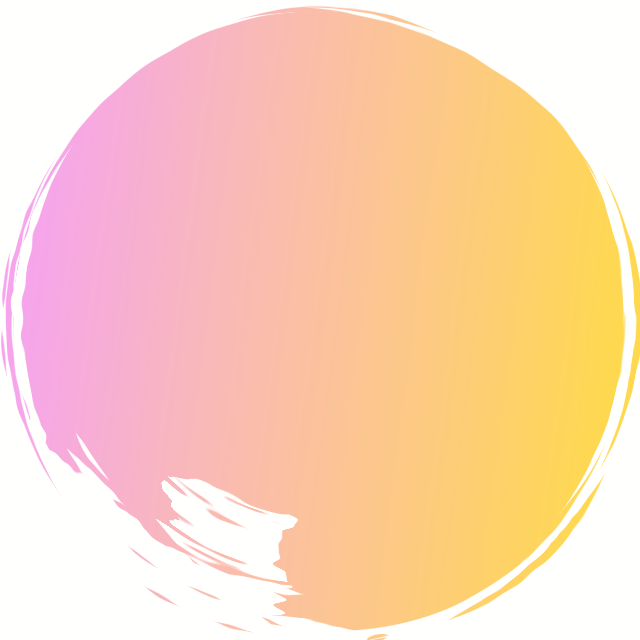
Reproduce this background procedurally as a WebGL 1 fragment shader.

```glsl
precision highp float;
uniform vec2 u_resolution;

const vec3 PAPER = vec3(1.0, 0.999, 0.998);
const vec3 VIOLET = vec3(0.965, 0.645, 0.925);
const vec3 ROSE = vec3(0.975, 0.725, 0.720);
const vec3 PEACH = vec3(0.990, 0.785, 0.535);
const vec3 GOLD = vec3(0.998, 0.850, 0.310);
const vec2 CENTER = vec2(0.5026, 0.5013);
const float RADIUS = 0.482;
const float GRADIENT_TILT = 0.13;
const float EDGE_WOBBLE = 0.003;
const float BITE_RADIUS = 0.428;
const float BITE_END = 261.5;

float hash(vec2 p) {
  return fract(sin(dot(p, vec2(127.1, 311.7))) * 4375.85);
}

float noise(vec2 p) {
  vec2 i = floor(p), f = fract(p);
  f = f * f * (3.0 - 2.0 * f);
  return mix(mix(hash(i), hash(i + vec2(1.0, 0.0)), f.x),
             mix(hash(i + vec2(0.0, 1.0)), hash(i + vec2(1.0, 1.0)), f.x), f.y);
}

float wrapDegrees(float a) {
  return mod(a + 180.0, 360.0) - 180.0;
}

float bump(float angle, float mid, float span) {
  float s = wrapDegrees(angle - mid) / span;
  float b = max(0.0, 1.0 - s * s);
  return b * b;
}

// Tapered ragged arc, positive inside; polar holds radius and degrees
float stroke(vec2 polar, float mid, float span, float r0, float r1, float halfWidth) {
  float offset = wrapDegrees(polar.y - mid);
  float s = offset / span;
  float rough = 0.55 + 0.9 * noise(vec2((offset + mid) * 0.3, polar.x * 130.0));
  float r = mix(r0, r1, 0.5 + 0.5 * s);
  return halfWidth * (1.0 - s * s) * rough - abs(polar.x - r);
}

// Disc, with loose bristle marks around its rim
float paintShape(vec2 p, vec2 polar) {
  float a = polar.y;
  float edge = RADIUS + EDGE_WOBBLE * (noise(p * 22.0) - 0.5);
  edge += 0.011 * bump(a, 300.0, 48.0) - 0.009 * bump(a, 62.0, 28.0);
  float d = edge - polar.x;
  d = max(d, stroke(polar, 87.0, 18.0, 0.482, 0.486, 0.004));
  return d;
}

float rimMarks(vec2 polar) {
  float d = stroke(polar, 181.0, 31.0, 0.486, 0.492, 0.005);
  d = max(d, stroke(polar, 173.0, 5.0, 0.498, 0.498, 0.003));
  d = max(d, stroke(polar, 186.0, 4.0, 0.500, 0.500, 0.003));
  d = max(d, stroke(polar, -1.0, 27.0, 0.494, 0.495, 0.005));
  d = max(d, stroke(polar, -48.0, 19.0, 0.510, 0.504, 0.008));
  d = max(d, stroke(polar, -80.0, 2.0, 0.505, 0.505, 0.006));
  for (int i = 0; i < 4; i++) {
    float k = float(i);
    float r = 0.466 + 0.035 * mod(k, 2.0);
    d = max(d, stroke(polar, 233.0 + 7.0 * k, 3.2, r, r, 0.002));
  }
  return d;
}

// Thin unpainted gaps following the rim
float gapShape(vec2 polar) {
  float d = stroke(polar, 180.0, 34.0, 0.475, 0.476, 0.008);
  d = max(d, stroke(polar, -4.0, 34.0, 0.480, 0.480, 0.007));
  d = max(d, stroke(polar, -52.0, 30.0, 0.507, 0.491, 0.005));
  d = max(d, stroke(polar, 81.0, 11.0, 0.473, 0.487, 0.003));
  d = max(d, stroke(polar, 267.0, 10.0, 0.470, 0.492, 0.009));
  d = max(d, stroke(polar, 211.0, 6.0, 0.423, 0.417, 0.004));
  d = max(d, stroke(polar, 215.0, 8.0, 0.446, 0.424, 0.006));
  d = max(d, stroke(polar, 258.0, 8.0, 0.424, 0.431, 0.009));
  return d;
}

// Dry brush sweep: bare outer crescent and streaked inner patch
float sweepShape(vec2 polar) {
  float r = polar.x, a = polar.y;
  float toLength = radians(1.0) * r;
  float bristle = noise(vec2(r * 95.0, a * 0.05));
  float fine = noise(vec2(r * 190.0, a * 0.14));
  float end = (BITE_END + 6.0 * (bristle - 0.5) - a) * toLength;

  float outer = mix(0.472, BITE_RADIUS, smoothstep(202.0, 222.0, a));
  float crescent = r - outer + 0.012 * (noise(vec2(a * 0.4, r * 70.0)) - 0.5);
  crescent = min(crescent, min((a - 199.0) * toLength, end));

  float inner = mix(0.350, 0.309, smoothstep(222.0, 236.0, a));
  float rim = mix(0.403, 0.432, smoothstep(226.0, 248.0, a));
  float start = 222.0 + 8.0 * smoothstep(0.35, 0.40, r) + 7.0 * fine;
  float patchShape = min(r - inner + 0.006 * (fine - 0.5), rim - r);
  patchShape = min(patchShape, min((a - start) * toLength, end));
  float streak = 0.55 * bristle + 0.45 * fine;
  patchShape = min(patchShape, (0.69 - streak) * 0.02);
  return max(crescent, patchShape);
}

vec3 paintColor(vec2 p) {
  float x = p.x - GRADIENT_TILT * (p.y - 0.5);
  x += 0.008 * (noise(vec2(p.x * 45.0, p.y * 5.0)) - 0.5);
  vec3 c = mix(VIOLET, ROSE, clamp((x - 0.03) / 0.31, 0.0, 1.0));
  c = mix(c, PEACH, clamp((x - 0.34) / 0.30, 0.0, 1.0));
  return mix(c, GOLD, clamp((x - 0.64) / 0.33, 0.0, 1.0));
}

void main() {
  float size = min(u_resolution.x, u_resolution.y);
  vec2 p = (gl_FragCoord.xy - 0.5 * u_resolution) / size + 0.5;
  vec2 v = p - CENTER;
  vec2 polar = vec2(length(v), mod(degrees(atan(v.y, v.x)), 360.0));

  float d = paintShape(p, polar);
  d = min(d, -sweepShape(polar));
  d = max(d, rimMarks(polar));
  d = min(d, -gapShape(polar));
  float soft = 0.8 / size;
  gl_FragColor = vec4(mix(PAPER, paintColor(p), smoothstep(-soft, soft, d)), 1.0);
}
```
